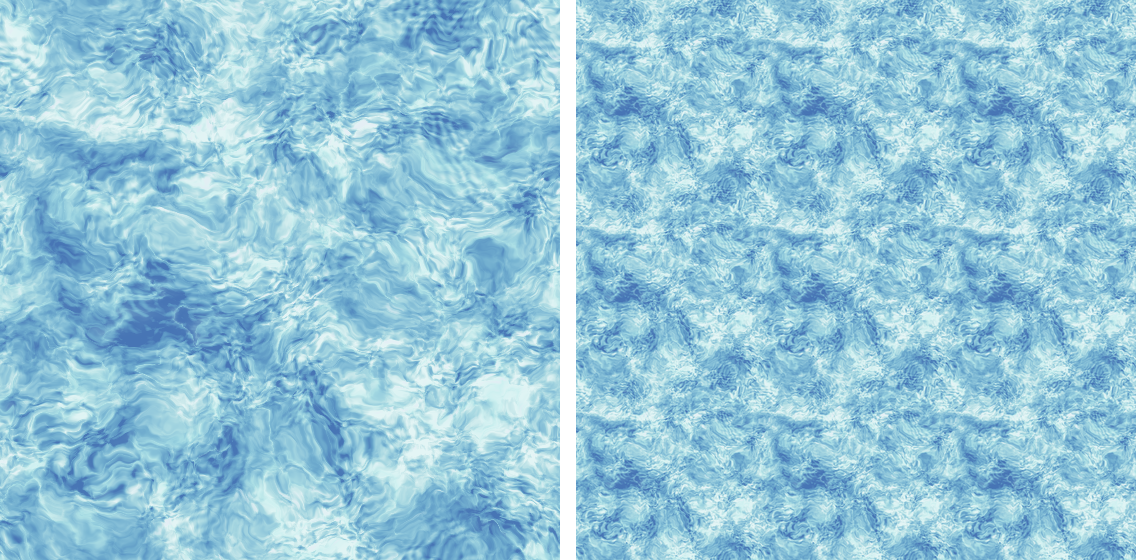
Left, the tile; right, the same tile 3 across and 3 down.
Write a three.js fragment shader that draws this texture.

```glsl
// Seamless rippling shallow water with bright foam veins and crinkled glints.
varying vec2 vUv;

// Sine-free hash giving two values in 0..1
vec2 hash2(vec2 p) {
  vec3 h = fract(p.xyx * vec3(0.1031, 0.1030, 0.0973));
  h += dot(h, h.yzx + 33.33);
  return fract((h.xx + h.yz) * h.zy);
}

float cornerSlope(vec2 cell, vec2 corner, vec2 f, vec2 cells, float seed) {
  vec2 wrapped = floor(mod(cell + corner + 0.5, cells));
  vec2 gradient = hash2(wrapped + seed * 37.0) * 2.0 - 1.0;
  return dot(gradient, f - corner);
}

// Wrapping gradient noise, scaled to a spread of about one
float noise(vec2 uv, vec2 cells, float seed) {
  vec2 p = (uv + seed * vec2(0.137, 0.291)) * cells;
  vec2 i = floor(p);
  vec2 f = p - i;
  vec2 w = f * f * f * (f * (f * 6.0 - 15.0) + 10.0);
  float low = mix(cornerSlope(i, vec2(0.0, 0.0), f, cells, seed),
                  cornerSlope(i, vec2(1.0, 0.0), f, cells, seed), w.x);
  float high = mix(cornerSlope(i, vec2(0.0, 1.0), f, cells, seed),
                   cornerSlope(i, vec2(1.0, 1.0), f, cells, seed), w.x);
  return 5.8 * mix(low, high, w.y);
}

float fbm(vec2 uv, vec2 cells, float seed) {
  float sum = 0.0;
  float gain = 0.83;
  for (int i = 0; i < 5; i++) {
    sum += gain * noise(uv, cells, seed);
    uv += vec2(0.37, 0.61);
    cells *= 2.0;
    gain *= 0.55;
  }
  return sum;
}

// Deep blue to pale foam, one step per unit
vec3 waterRamp(float x) {
  vec3 c = mix(vec3(0.28, 0.46, 0.71), vec3(0.36, 0.59, 0.77), clamp(x, 0.0, 1.0));
  c = mix(c, vec3(0.44, 0.68, 0.81), clamp(x - 1.0, 0.0, 1.0));
  c = mix(c, vec3(0.54, 0.76, 0.85), clamp(x - 2.0, 0.0, 1.0));
  c = mix(c, vec3(0.65, 0.84, 0.88), clamp(x - 3.0, 0.0, 1.0));
  c = mix(c, vec3(0.79, 0.91, 0.92), clamp(x - 4.0, 0.0, 1.0));
  return mix(c, vec3(0.89, 0.96, 0.96), clamp(x - 5.0, 0.0, 1.0));
}

void main() {
  // Swirl the surface broadly, then crinkle it finely
  vec2 warp = vec2(fbm(vUv, vec2(3.0), 1.0), fbm(vUv, vec2(3.0), 2.0));
  vec2 p = vUv + 0.018 * warp;
  vec2 crinkle = vec2(fbm(p, vec2(14.0, 18.0), 3.0), fbm(p, vec2(14.0, 18.0), 4.0));
  vec2 q = p + 0.005 * crinkle;

  // Deep and shallow areas
  vec2 turn = 6.2831853 * (vUv - vec2(0.0, 0.05));
  float depth = 0.7 * fbm(q, vec2(4.0, 5.0), 5.0) - 0.65 * sin(turn.x) * sin(turn.y);
  float shallow = smoothstep(-1.0, 1.0, depth);

  // Small folds lit from one side
  float fold = fbm(q, vec2(11.0, 15.0), 6.0);
  float sheen = fbm(q + vec2(0.003, -0.005), vec2(11.0, 15.0), 6.0) - fold;
  float light = depth + 0.36 * fold + sheen * mix(0.5, 0.9, shallow);

  // Froth: short fine filaments and grains in patches
  float froth = 0.0;
  for (int i = 0; i < 3; i++) {
    float k = float(i);
    froth += exp(-3.0 * abs(noise(q, vec2(17.0, 23.0) + 14.0 * k, 30.0 + k))) - 0.25;
  }
  float frothPatch = smoothstep(-0.9, 0.9, noise(p, vec2(6.0, 7.0), 34.0));
  vec2 g = p + 0.003 * crinkle;
  float grain = 0.7 * noise(g, vec2(46.0, 68.0), 40.0) + 0.65 * noise(g, vec2(90.0, 130.0), 41.0);
  light += froth * mix(0.15, 0.6, frothPatch) + grain * mix(0.22, 0.6, frothPatch);

  // Foam veins: a crisp edge on one side, a soft glow on the other
  float vein = 0.0;
  for (int i = 0; i < 4; i++) {
    float k = float(i);
    float n = noise(q, vec2(4.0, 5.0) + 3.0 * k, 8.0 + k);
    float presence = smoothstep(0.0, 1.2, noise(q, vec2(8.0, 7.0), 12.0 + k));
    float glow = n > 0.0 ? exp(-2.5 * n) : exp(14.0 * n);
    light += 0.9 * glow * presence;
    vein = max(vein, presence * exp(-6.0 * abs(n)));
  }

  // Broken arcs of ripples around scattered centres
  for (int i = 0; i < 7; i++) {
    float k = float(i);
    vec2 d = fract(vUv - hash2(vec2(k, 7.0)) + 0.5) - 0.5;
    float r = length(d * vec2(1.0, 1.25)) + 0.016 * warp.x + 0.003 * crinkle.y;
    float band = smoothstep(0.06, 0.13, r) * (1.0 - smoothstep(0.15, 0.28, r));
    float patches = smoothstep(0.1, 1.4, noise(p, vec2(6.0), 20.0 + k));
    light += 0.6 * band * patches * sin(260.0 * r + 1.5 * warp.y + 0.7 * crinkle.x);
  }

  // Colour, cyan veins and faintly lilac glints
  vec3 color = waterRamp(1.47 * (light - 0.2) + 3.2);
  color = mix(color, vec3(0.70, 0.92, 0.92), 0.45 * vein);
  float glint = smoothstep(0.6, 1.5, sheen + 0.25 * grain) * smoothstep(-0.6, 0.8, depth);
  color = mix(color, vec3(0.90, 0.92, 0.96), 0.6 * glint);
  gl_FragColor = vec4(color, 1.0);
}
```
